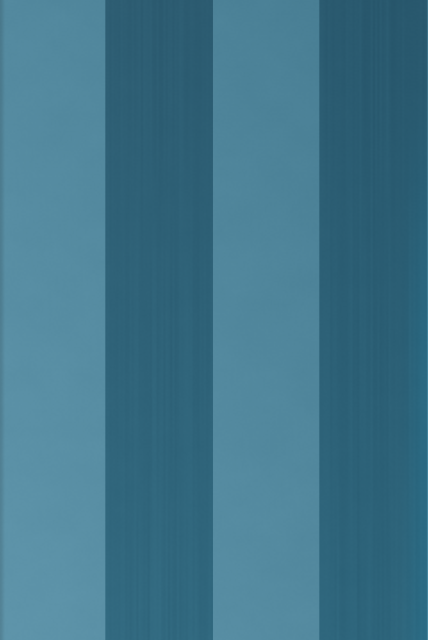
A WebGL 1 fragment shader for this pattern:

```glsl
precision highp float;
uniform vec2 u_resolution;

// Layout, in canvas widths
const float PERIOD = 0.5;
const float LIGHT_END = 0.246;
const float DARK_END = 0.498;
const float SEAM_WIDTH = 0.003;

// Paint colours
const vec3 LIGHT_BLUE = vec3(0.330, 0.542, 0.627);
const vec3 DARK_TEAL = vec3(0.178, 0.382, 0.468);
const vec3 EDGE_GLOW = vec3(-0.005, 0.035, 0.045);

// Shading and wear
const float LIGHT_FALLOFF = 0.055;
const float DARK_FALLOFF = 0.025;
const float VERTICAL_FALLOFF = 0.045;
const float SEAM_GAIN = 0.035;
const float STREAK_GAIN = 0.035;
const float MOTTLE_GAIN = 0.014;
const float GRAIN_GAIN = 0.006;

float hash(vec2 p) {
  return fract(sin(dot(p, vec2(127.1, 311.7))) * 43758.5453);
}

float noise(vec2 p) {
  vec2 cell = floor(p);
  vec2 f = fract(p);
  f = f * f * (3.0 - 2.0 * f);
  float low = mix(hash(cell), hash(cell + vec2(1.0, 0.0)), f.x);
  float high = mix(hash(cell + vec2(0.0, 1.0)), hash(cell + vec2(1.0, 1.0)), f.x);
  return mix(low, high, f.y);
}

float fbm(vec2 p) {
  float sum = 0.0;
  float weight = 0.5;
  for (int i = 0; i < 4; i++) {
    sum += weight * (noise(p) - 0.5);
    p = p * 2.03 + 17.3;
    weight *= 0.5;
  }
  return sum;
}

// Fine vertical brush lines, strongest in the middle of a dark stripe
float brushStreaks(vec2 p, float across) {
  float fine = noise(vec2(p.x * 190.0, p.y * 1.5)) - 0.5;
  float broad = noise(vec2(p.x * 75.0, p.y * 0.7 + 9.0)) - 0.5;
  return (0.65 * fine + 0.35 * broad) * mix(0.45, 1.0, sin(3.14159 * across));
}

void main() {
  vec2 p = gl_FragCoord.xy / u_resolution.x;
  float height = gl_FragCoord.y / u_resolution.y;
  float soft = 0.9 / u_resolution.x;

  // Stripe mask: light first, then dark
  float x = mod(p.x, PERIOD);
  float dark = smoothstep(LIGHT_END - soft, LIGHT_END + soft, x)
             * (1.0 - smoothstep(DARK_END - soft, DARK_END + soft, x));
  float darkAcross = clamp((x - LIGHT_END) / (DARK_END - LIGHT_END), 0.0, 1.0);

  // Illumination falls away to the right and toward the top
  float rise = height - 0.45;
  float vertical = -VERTICAL_FALLOFF * rise;
  vec3 light = LIGHT_BLUE + LIGHT_FALLOFF * (0.375 - p.x) + vertical;
  vec3 deep = DARK_TEAL + DARK_FALLOFF * (0.6 - p.x)
            + vertical * vec3(0.4, 1.1, 1.2);

  // Painted surface: mottling on light, brushing on dark
  light += MOTTLE_GAIN * fbm(p * vec2(14.0, 18.0));
  deep += STREAK_GAIN * brushStreaks(p, darkAcross) * vec3(0.7, 1.0, 1.0);
  deep += 0.5 * MOTTLE_GAIN * fbm(p * 20.0 + 5.0);
  vec3 color = mix(light, deep, dark);

  // Pale ridge where a light stripe begins
  float ridge = 1.0 - smoothstep(0.0, SEAM_WIDTH, abs(x - DARK_END - 0.5 * SEAM_WIDTH));
  color += SEAM_GAIN * ridge * step(0.1, p.x) * step(p.x, 0.9);

  // Teal glow low on the right, shadow along the left
  float glow = smoothstep(0.93, 1.0, p.x) * (1.0 - smoothstep(0.45, 0.9, height));
  color += EDGE_GLOW * glow;
  color *= 1.0 - 0.12 * (1.0 - smoothstep(0.0, 0.014, p.x));

  // Faint grain
  color += GRAIN_GAIN * (noise(p * 240.0) - 0.5);
  gl_FragColor = vec4(color, 1.0);
}
```
